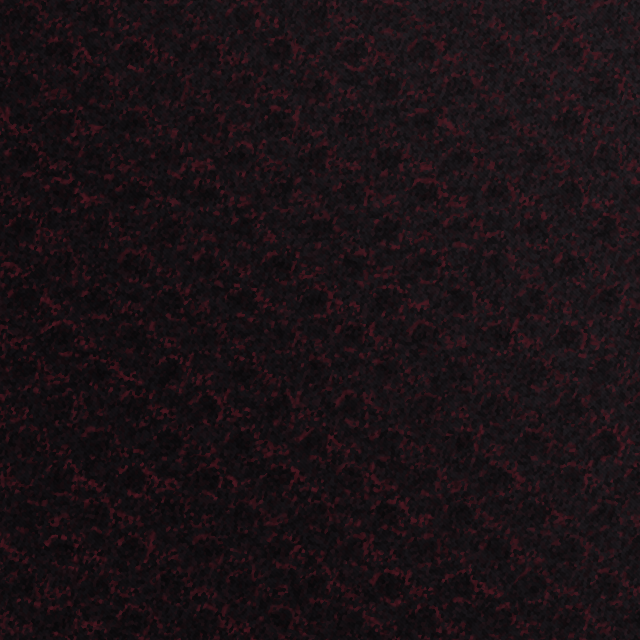
Give the GLSL for this texture, as a WebGL 2 fragment shader.

```glsl
#version 300 es
precision highp float;
// Dark woven cloth with a half-drop repeat of broken red sprigs and scalloped dashes.

#define REPEATS vec2(8.8, 9.0)     // motifs across and down
#define ANCHOR vec2(0.459, 0.598)  // centre of one sprig
#define STROKE_WIDTH 0.034         // in units of one repeat
#define THREADS 210.0              // yarn flecks across the canvas
#define TWILL 150.0                // diagonal ribs across the canvas
#define STRAY_RED 0.20             // red yarn away from the strokes
#define WEAR 0.35                  // variation between repeats
#define CLOTH vec3(0.058, 0.050, 0.060)
#define RED_YARN vec3(0.250, 0.078, 0.108)
#define SHEEN vec3(0.046, 0.042, 0.044)

uniform vec2 u_resolution;
out vec4 fragColor;

// Sprig arms, arching shoulder, trailing stem and dashes: start.xy, end.xy
const vec4 STROKES[9] = vec4[9](
    vec4(0.00, -0.16, 0.08, 0.10),
    vec4(0.01, -0.08, -0.07, 0.13),
    vec4(0.00, -0.16, -0.02, -0.27),
    vec4(-0.07, 0.07, -0.28, 0.09),
    vec4(-0.28, 0.09, -0.43, -0.06),
    vec4(0.06, -0.07, 0.32, -0.27),
    vec4(-0.27, -0.31, 0.00, -0.38),
    vec4(-0.38, 0.23, -0.10, 0.27),
    vec4(0.10, -0.20, 0.37, -0.15));

vec3 hash3(vec2 p) {
    vec3 q = fract(p.xyx * vec3(0.1031, 0.1030, 0.0973));
    q += dot(q, q.yxz + 33.33);
    return fract((q.xxy + q.yzz) * q.zyx);
}

float segmentDistance(vec2 p, vec2 a, vec2 b) {
    vec2 along = b - a;
    float t = clamp(dot(p - a, along) / dot(along, along), 0.0, 1.0);
    return length(p - a - along * t);
}

// Smooth cellular noise: x is the yarn tone, y the chance of red
vec2 yarnNoise(vec2 p) {
    vec2 cell = floor(p);
    vec2 total = vec2(0.0);
    float weights = 0.0;
    for (int j = -1; j <= 1; j++) {
        for (int i = -1; i <= 1; i++) {
            vec2 id = cell + vec2(i, j);
            vec3 h = hash3(id + 500.0);
            vec2 d = id + 0.15 + 0.7 * h.xy - p;
            float w = exp(-7.0 * dot(d, d));
            total += w * vec2(h.z, hash3(id + 900.0).x);
            weights += w;
        }
    }
    return total / weights;
}

// Sprig coverage in x, hollow shade beside it in y
vec2 motif(vec2 p) {
    vec2 cover = vec2(0.0);
    float nearest = floor(p.x * 2.0 + 0.5);
    for (int i = -1; i <= 1; i++) {
        float column = nearest + float(i);
        float y = p.y - 0.5 * mod(column, 2.0);
        float row = floor(y + 0.5);
        vec2 q = vec2(p.x - 0.5 * column, y - row);
        float strength = 1.0 - WEAR * hash3(vec2(column, row) + 70.0).x;
        float d = 1.0;
        for (int k = 0; k < 9; k++) {
            d = min(d, segmentDistance(q, STROKES[k].xy, STROKES[k].zw));
        }
        float line = 1.0 - smoothstep(STROKE_WIDTH * 0.3, STROKE_WIDTH * 1.7, d);
        vec2 hollow = (q - vec2(-0.20, -0.10)) / vec2(0.17, 0.14);
        cover = max(cover, strength * vec2(line, exp(-dot(hollow, hollow))));
    }
    return cover;
}

void main() {
    vec2 uv = gl_FragCoord.xy / u_resolution;

    // Gentle sway keeps the strokes from looking ruled
    vec2 p = (uv - ANCHOR) * REPEATS;
    p += 0.018 * sin(p.yx * vec2(19.0, 23.0) + 2.0 * sin(p * 5.0));
    vec2 pattern = motif(p);

    // Slanted yarn flecks and twill ribs
    vec2 yarn = yarnNoise(vec2(uv.x - 0.35 * uv.y, uv.y * 0.85 + uv.x * 0.2) * THREADS);
    float rib = 0.5 + 0.5 * sin(6.2832 * TWILL * (uv.x + uv.y));
    float tone = 0.62 + 0.65 * yarn.x + 0.14 * rib;

    // Sheen falls from the upper right
    float light = smoothstep(0.25, 1.25, 0.75 * uv.x + 0.5 * uv.y);
    vec3 color = (CLOTH + SHEEN * light) * tone * (1.0 - 0.28 * pattern.y);

    // Red yarn shows in broken flecks along the strokes
    float fleck = smoothstep(0.22, 0.78, yarn.y);
    float stray = STRAY_RED * smoothstep(0.40, 0.90, yarn.y);
    float red = clamp(pattern.x * fleck * 0.85 + stray, 0.0, 1.0);
    color = mix(color, RED_YARN * (0.75 + 0.4 * yarn.x) + SHEEN * light * 0.5, red);

    fragColor = vec4(color, 1.0);
}
```
